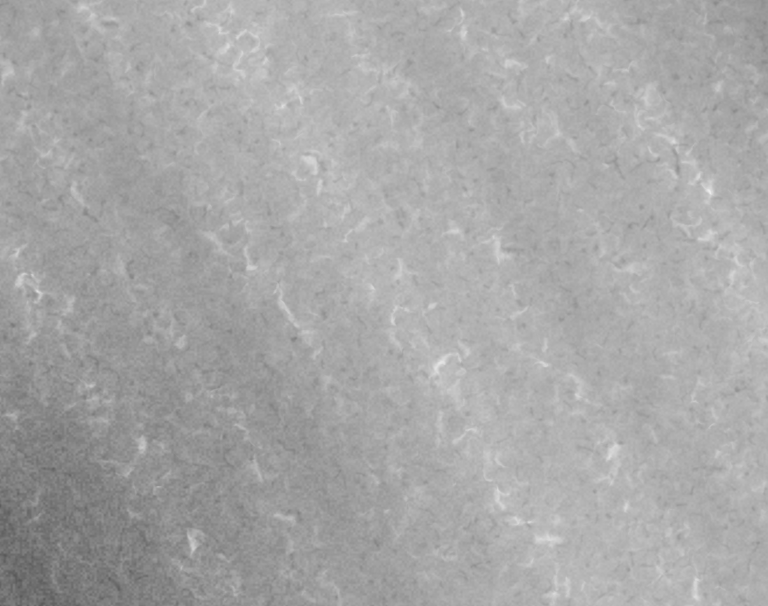
A WebGL 2 fragment shader for this texture:

```glsl
#version 300 es
precision highp float;

uniform vec2 u_resolution;
out vec4 fragColor;

const float BAND_ANGLE = -0.98;

vec4 hash4(vec2 cell) {
  vec4 h = fract(cell.xyxy * vec4(0.1031, 0.1030, 0.0973, 0.1099));
  h += dot(h, h.wzxy + 33.33);
  return fract((h.xxyz + h.yzzw) * h.zywx);
}

mat2 rotation(float angle) {
  float c = cos(angle), s = sin(angle);
  return mat2(c, s, -s, c);
}

// Layered sines, each turned and scaled against the last; about -1 to 1
float waves(vec2 p, float frequency) {
  float sum = 0.0, weight = 0.5;
  mat2 turn = rotation(1.13);
  p *= frequency;
  for (int i = 0; i < 4; i++) {
    sum += weight * sin(p.x + 1.7 * sin(p.y * 0.8 + float(i))) * cos(p.y * 0.6 + float(i) * 2.1);
    p = p * turn * 1.73 + 4.7;
    weight *= 0.65;
  }
  return sum;
}

vec2 warp(vec2 p, float frequency, float amount) {
  return p + amount * vec2(waves(p, frequency), waves(p + 7.3, frequency));
}

// Soft curved strokes, one per cell; size is half length and width in cells
float flecks(vec2 p, float cells, vec2 size, float angle, float spread, float sparsity, float seed) {
  vec2 grid = p * cells + seed;
  vec2 home = floor(grid);
  float sum = 0.0;
  for (int y = -1; y <= 1; y++) {
    for (int x = -1; x <= 1; x++) {
      vec2 cell = home + vec2(x, y);
      vec4 rnd = hash4(cell + seed);
      vec2 q = (grid - cell - rnd.xy) * rotation(angle + spread * (rnd.z - 0.5));
      q.y += (rnd.x - 0.5) * 1.4 * q.x * q.x;
      q.x = max(abs(q.x) - size.x * mix(0.35, 1.0, rnd.y), 0.0);
      sum += pow(rnd.w, sparsity) * exp(-dot(q, q) / (size.y * size.y));
    }
  }
  return sum;
}

// Smoothly blended random lattice, -1 to 1
float grain(vec2 p, float cells) {
  vec2 cell = floor(p * cells), f = smoothstep(0.0, 1.0, fract(p * cells));
  float low = mix(hash4(cell).x, hash4(cell + vec2(1, 0)).x, f.x);
  float high = mix(hash4(cell + vec2(0, 1)).x, hash4(cell + vec2(1, 1)).x, f.x);
  return mix(low, high, f.y) * 2.0 - 1.0;
}

float glow(vec2 p, vec2 center, vec2 falloff) {
  vec2 q = p - center;
  return exp(-dot(q * q, falloff));
}

void main() {
  vec2 p = gl_FragCoord.xy / u_resolution.y;
  float aspect = u_resolution.x / u_resolution.y;

  // Uneven lighting with a deep lower left corner
  float shadow = glow(p, vec2(0.0), vec2(3.4, 3.6));
  float tone = 0.700 - 0.245 * shadow;
  tone -= 0.040 * glow(p, vec2(0.0, 1.0), vec2(9.0, 5.0));
  tone -= 0.075 * glow(p, vec2(aspect, 1.0), vec2(9.0, 8.0));

  // Broad diagonal bands
  vec2 band = p * rotation(BAND_ANGLE);
  float across = band.y + 0.008 * waves(p, 7.0);
  float broad = -cos(12.2 * (across - 0.575));
  float narrow = sin(37.0 * across - 22.5 + 0.7 * sin(band.x * 3.0));
  tone += 0.019 * broad + 0.009 * narrow;
  tone += 0.011 * waves(band * vec2(0.3, 1.0), 45.0);

  // Cloudy mottling
  vec2 bent = warp(warp(p, 47.0, 0.009), 120.0, 0.004);
  tone += 0.010 * waves(p, 25.0) + 0.020 * waves(bent + 3.1, 80.0);
  tone += 0.012 * waves(bent + 5.9, 170.0);

  // Pale wisps, gathered along the bands
  float ridge = smoothstep(-0.3, 1.0, 0.6 * narrow + 0.25 * broad + 0.7 * waves(p, 16.0));
  float gather = mix(0.32, 1.0, ridge);
  float wisps = flecks(bent, 16.0, vec2(0.34, 0.10), BAND_ANGLE, 2.2, 2.5, 11.0);
  wisps += 0.85 * flecks(bent, 27.0, vec2(0.38, 0.13), -0.5, 3.1, 2.0, 37.0);
  wisps += 0.65 * flecks(bent, 46.0, vec2(0.42, 0.17), 0.3, 3.1, 1.8, 41.0);
  float haze = flecks(bent, 11.0, vec2(0.3, 0.28), BAND_ANGLE, 1.5, 2.0, 53.0);
  tone += gather * (0.145 * wisps + 0.025 * haze);

  // Rare bright spots
  tone += 0.12 * flecks(bent, 9.0, vec2(0.02, 0.085), 0.0, 3.1, 20.0, 71.0);
  tone += 0.09 * flecks(bent, 24.0, vec2(0.04, 0.10), 0.0, 3.1, 14.0, 83.0);

  // Thin dark slivers and specks
  vec2 nudged = warp(p, 90.0, 0.003);
  float slivers = 0.9 * flecks(nudged, 15.0, vec2(0.27, 0.06), -0.8, 1.8, 12.0, 97.0);
  slivers += 0.55 * flecks(nudged, 38.0, vec2(0.40, 0.11), 0.2, 3.1, 2.2, 113.0);
  float specks = flecks(nudged, 52.0, vec2(0.10, 0.18), 0.0, 3.1, 4.0, 131.0);
  tone -= 0.095 * slivers + 0.075 * specks;

  // Fine grain, stronger in the shadow
  tone += mix(0.018, 0.048, shadow) * grain(p, 260.0);

  fragColor = vec4(vec3(clamp(tone, 0.0, 1.0)), 1.0);
}
```
